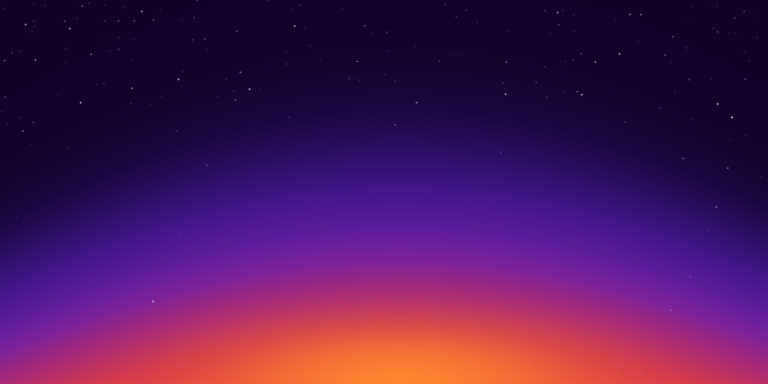
A WebGL 1 fragment shader for this background:

```glsl
precision highp float;

uniform vec2 u_resolution;

const vec3 RED = vec3(0.93, 0.30, 0.22);
const vec3 CRIMSON = vec3(0.82, 0.21, 0.30);
const vec3 MAGENTA = vec3(0.65, 0.16, 0.47);
const vec3 PURPLE = vec3(0.49, 0.13, 0.60);
const vec3 VIOLET = vec3(0.37, 0.11, 0.61);
const vec3 INDIGO = vec3(0.26, 0.09, 0.54);
const vec3 DUSK = vec3(0.165, 0.055, 0.39);
const vec3 NIGHT = vec3(0.10, 0.027, 0.25);
const vec3 DEEP = vec3(0.078, 0.014, 0.18);
const vec3 ZENITH = vec3(0.065, 0.010, 0.145);
const vec3 ORANGE = vec3(1.0, 0.52, 0.19);
const vec3 STARLIGHT = vec3(0.78, 0.72, 0.90);

float hash(vec2 p) {
  return fract(sin(dot(p, vec2(127.1, 311.7))) * 43758.5453);
}

vec3 blend(vec3 from, vec3 to, float start, float end, float t) {
  return mix(from, to, clamp((t - start) / (end - start), 0.0, 1.0));
}

// Sky height, bent so that the bands arch over the horizon glow
float archHeight(vec2 p, float centerX) {
  float dx = p.x - centerX;
  return p.y + (0.21 + 0.15 * p.y) * dx * dx;
}

vec3 skyColor(float t) {
  vec3 color = blend(RED, CRIMSON, 0.0, 0.13, t);
  color = blend(color, MAGENTA, 0.13, 0.235, t);
  color = blend(color, PURPLE, 0.235, 0.32, t);
  color = blend(color, VIOLET, 0.32, 0.40, t);
  color = blend(color, INDIGO, 0.40, 0.50, t);
  color = blend(color, DUSK, 0.50, 0.61, t);
  color = blend(color, NIGHT, 0.61, 0.72, t);
  color = blend(color, DEEP, 0.72, 0.86, t);
  return blend(color, ZENITH, 0.86, 1.15, t);
}

float horizonGlow(vec2 p, float centerX) {
  vec2 d = (p - vec2(centerX, 0.0)) / vec2(0.42, 0.14);
  return exp(-dot(d, d));
}

// One jittered star per cell, kept with the given density
float starLayer(vec2 p, float cellSize, float radius, float density, float seed) {
  vec2 cell = floor(p / cellSize);
  vec2 key = cell + seed;
  vec2 jitter = vec2(hash(key + 3.1), hash(key + 7.7));
  vec2 center = (cell + 0.15 + 0.7 * jitter) * cellSize;
  float present = step(hash(key), density);
  float brightness = 0.12 + 0.75 * pow(hash(key + 13.3), 4.0);
  float disc = 1.0 - smoothstep(0.0, radius, length(p - center));
  return present * brightness * disc;
}

void main() {
  vec2 p = gl_FragCoord.xy / u_resolution.y;
  float centerX = 0.52 * u_resolution.x / u_resolution.y;
  float t = archHeight(p, centerX);

  // Sky and warm core
  vec3 color = skyColor(t);
  color = mix(color, ORANGE, horizonGlow(p, centerX));

  // Stars gather toward the dark upper corners
  float density = 0.4 * smoothstep(0.6, 1.35, t);
  float radius = max(0.0045, 1.2 / u_resolution.y);
  float stars = 0.0;
  for (int i = 0; i < 2; i++) {
    float layer = float(i);
    stars += starLayer(p, 0.055 - 0.018 * layer, radius, density, 17.0 + 41.0 * layer);
  }
  color = mix(color, STARLIGHT, clamp(stars, 0.0, 1.0));

  gl_FragColor = vec4(color, 1.0);
}
```
